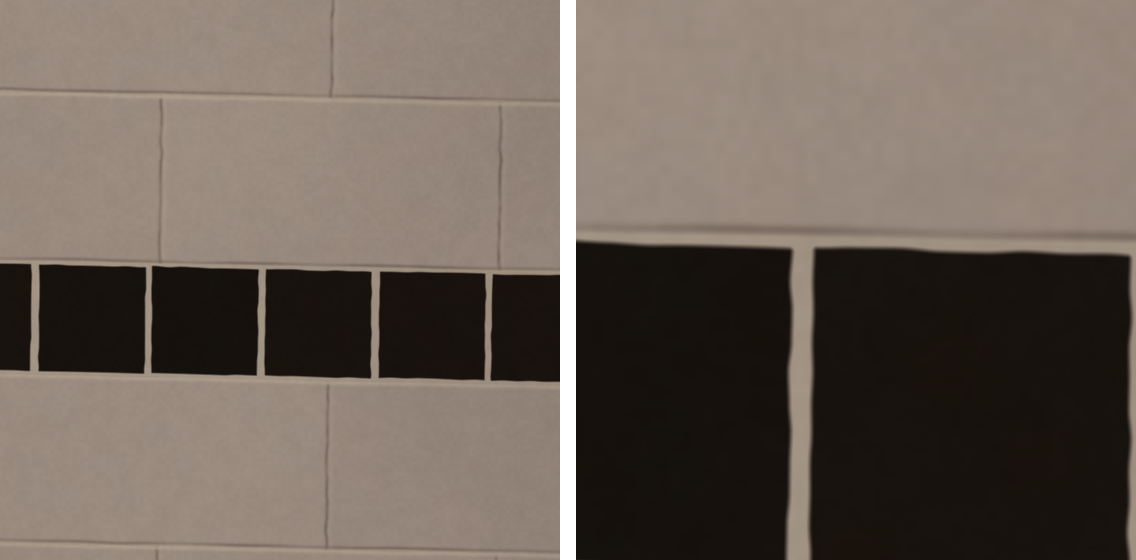
Left: the whole. Right: its middle third, enlarged.
Reproduce this pattern procedurally as a Shadertoy shader.

```glsl
#define TILE vec2(0.606, 0.302)       // large tile pitch
#define ACCENT_PITCH 0.2025           // dark tile pitch
#define ACCENT_HALF vec2(0.0948, 0.095)
#define BAND_CENTER 0.4335
#define BAND_HALF 0.101
#define TILT 0.0205                   // downward slope of the rows
#define LEAN 0.012                    // sideways lean of the uprights
#define SOFT 0.0022
#define GLAZE vec3(0.592, 0.532, 0.488)
#define GROUT vec3(0.625, 0.570, 0.510)
#define SHADOW vec3(0.430, 0.370, 0.330)
#define BLACK vec3(0.088, 0.068, 0.050)

float hash(vec2 p) {
    p = fract(p * vec2(0.1031, 0.1137));
    p += dot(p, p.yx + 33.33);
    return fract((p.x + p.y) * p.x * 17.0);
}

float noise(vec2 p) {
    vec2 i = floor(p), f = fract(p);
    f = f * f * (3.0 - 2.0 * f);
    return mix(mix(hash(i), hash(i + vec2(1, 0)), f.x),
               mix(hash(i + vec2(0, 1)), hash(i + vec2(1, 1)), f.x), f.y);
}

// Signed noise, shifted to keep lattice coordinates positive
float wobble(vec2 p) {
    return noise(p + 57.0) - 0.5;
}

// Signed distance to the nearest multiple of a period
float nearest(float x, float period) {
    return (fract(x / period + 0.5) - 0.5) * period;
}

float cover(float d, float soft) {
    return 1.0 - smoothstep(-soft, soft, d);
}

float softLine(float d, float width) {
    return exp(-d * d / (width * width));
}

// Large glazed tiles, staggered and mirrored about the band
vec3 wallTiles(vec2 p) {
    float above = step(BAND_CENTER, p.y);
    float outward = abs(p.y - BAND_CENTER) - BAND_HALF;
    float row = floor(outward / TILE.y);
    float stagger = 0.5 * mod(row + 1.0 - above, 2.0);
    float x = p.x - 0.284 - stagger * TILE.x;
    vec2 id = vec2(floor(x / TILE.x), row + 10.0 * above);
    vec3 col = GLAZE * (1.0 + 0.02 * (hash(id + 31.0) - 0.5));

    // Faint uneven upright joints
    float upright = nearest(x, TILE.x) + 0.003 * wobble(vec2(p.y * 45.0, row));
    float wear = 0.35 + 0.45 * noise(p * vec2(20.0, 70.0) + 9.0);
    col = mix(col, SHADOW, softLine(upright, 0.0032) * wear);
    col += 0.018 * softLine(upright - 0.007, 0.004);

    // Level joints: shaded lower lip over a bright upper edge
    float level = nearest(outward, TILE.y) * (2.0 * above - 1.0);
    level += 0.002 * wobble(vec2(p.x * 14.0, row + above * 5.0));
    float shade = 0.3 + 0.45 * noise(vec2(p.x * 9.0 + 20.0, row + 3.0));
    col = mix(col, SHADOW, softLine(level - 0.0045, 0.0034) * shade);
    col = mix(col, GROUT * 1.06, softLine(level + 0.003, 0.0045) * 0.85);
    return mix(GROUT, col, smoothstep(-SOFT, SOFT, outward));
}

// Small dark squares with hand-cut edges
float accentMask(vec2 p, out float id) {
    float x = p.x - 0.0625;
    id = floor(x / ACCENT_PITCH) + 20.0;
    vec2 q = vec2((fract(x / ACCENT_PITCH) - 0.5) * ACCENT_PITCH, p.y - BAND_CENTER);
    vec2 jitter = vec2(hash(vec2(id, 3.0)), hash(vec2(id, 8.0))) - 0.5;
    q += jitter * 0.002;
    q.y += q.x * 0.018 * (hash(vec2(id, 14.0)) - 0.5);
    q.x += 0.0022 * wobble(vec2(p.y * 55.0, id * 3.0 + sign(q.x)));
    q.y += 0.0018 * wobble(vec2(p.x * 40.0, sign(q.y) * 4.0));
    vec2 d = abs(q) - ACCENT_HALF + 0.002;
    float box = length(max(d, 0.0)) + min(max(d.x, d.y), 0.0) - 0.002;
    return cover(box, SOFT);
}

void mainImage(out vec4 fragColor, in vec2 fragCoord) {
    vec2 uv = fragCoord / iResolution.xy;
    vec2 p = uv + vec2(-LEAN * (uv.y - BAND_CENTER), TILT * uv.x);

    vec3 col = wallTiles(p);
    float id;
    float mask = accentMask(p, id);
    vec3 dark = BLACK * (0.94 + 0.12 * hash(vec2(id, 21.0)));
    dark += vec3(0.008, 0.003, 0.004) * smoothstep(0.4, 1.0, uv.x);
    col = mix(col, dark, mask);

    // Uneven room light and fine mottling
    float light = 1.02 - 0.05 * smoothstep(0.3, 1.0, uv.x);
    light += 0.03 * wobble(uv * 4.0);
    col *= light;
    float grain = wobble(uv * 45.0) * 0.012 + wobble(uv * 150.0) * 0.016;
    col += grain * mix(1.0, 0.35, mask);
    col += vec3(0.006, -0.002, -0.004) * wobble(uv * 18.0 + 7.0);
    fragColor = vec4(clamp(col, 0.0, 1.0), 1.0);
}
```
